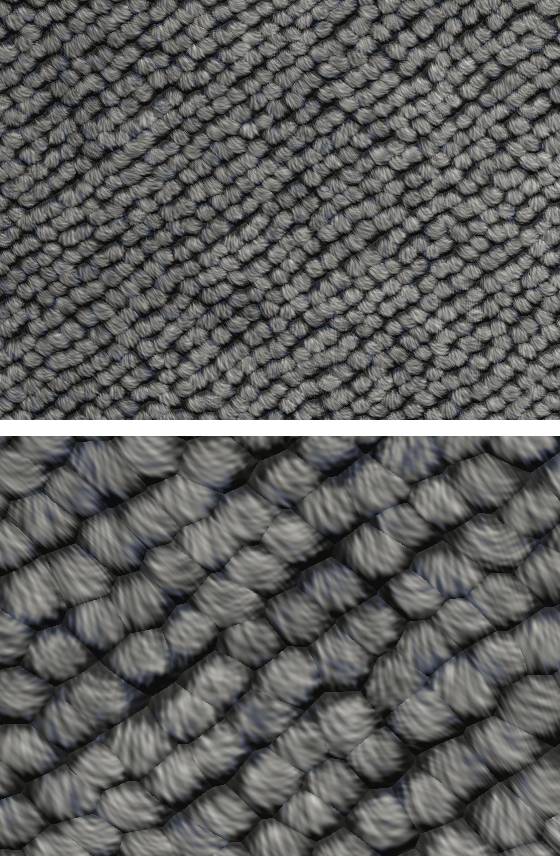
Top, the full canvas; bottom, a detail of the centre.
A WebGL 1 fragment shader for this texture:

```glsl
precision highp float;
uniform vec2 u_resolution;

// Layout, in units of the canvas height
const float ROW_ANGLE = 0.63;
const vec2 CELL = vec2(0.039, 0.045);      // along and across the rows
const vec2 TUFT_RADII = vec2(0.029, 0.0225);
const float JITTER = 0.36;
const float WARP_SCALE = 4.5;
const float WARP_AMOUNT = 0.022;

// Fibres
const float FIBRE_ANGLE = -0.95;
const float FIBRE_FAN = 15.0;
const vec2 FIBRE_FREQ = vec2(38.0, 215.0); // along and across the strand
const float FIBRE_CONTRAST = 0.38;
const float FRAY = 0.32;

// Light and colour
const float GAP_LEVEL = 0.12;
const float DOME_LEVEL = 0.35;
const float TOP_LIGHT = 0.085;
const float SIDE_LIGHT = 0.07;
const float TUFT_VARIATION = 0.09;
const vec3 WARM_GREY = vec3(1.01, 1.005, 0.975);
const vec3 COOL_GREY = vec3(0.92, 0.98, 1.15);

vec2 hash2(vec2 p) {
  vec3 q = fract(vec3(p.xyx) * vec3(0.1031, 0.1030, 0.0973));
  q += dot(q, q.yzx + 33.33);
  return fract((q.xx + q.yz) * q.zy);
}

vec2 gradientAt(vec2 cell) {
  float a = 6.28318 * hash2(cell).x;
  return vec2(cos(a), sin(a));
}

float gradientNoise(vec2 p) {
  vec2 i = floor(p);
  vec2 f = p - i;
  vec2 w = f * f * f * (f * (f * 6.0 - 15.0) + 10.0);
  vec2 e = vec2(1.0, 0.0);
  float low = mix(dot(gradientAt(i), f), dot(gradientAt(i + e), f - e), w.x);
  float high = mix(dot(gradientAt(i + e.yx), f - e.yx),
                   dot(gradientAt(i + e.xx), f - e.xx), w.x);
  return mix(low, high, w.y);
}

// Turns a vector into a frame rotated by the given angle
vec2 toFrame(vec2 p, float angle) {
  float c = cos(angle);
  float s = sin(angle);
  return vec2(c * p.x + s * p.y, c * p.y - s * p.x);
}

// Strands that fan out across a tuft
float fibres(vec2 q, float angle, vec2 seed) {
  vec2 strand = toFrame(q, angle + FIBRE_FAN * q.x);
  return gradientNoise(strand * FIBRE_FREQ + seed);
}

void main() {
  vec2 uv = gl_FragCoord.xy / u_resolution;
  vec2 p = gl_FragCoord.xy / u_resolution.y;
  vec2 warp = vec2(gradientNoise(p * WARP_SCALE + 11.0),
                   gradientNoise(p * WARP_SCALE + 47.0));
  vec2 grid = toFrame(p + WARP_AMOUNT * warp, ROW_ANGLE) / CELL + 100.0;

  // Loose hairs that fray every tuft outline
  float hair = gradientNoise(toFrame(p, FIBRE_ANGLE + 0.8 * warp.x) * FIBRE_FREQ);

  // Find the highest tuft over this point
  float height = -1.0;
  vec2 local = vec2(0.0);
  vec2 tuftId = vec2(0.0);
  for (int j = -1; j <= 1; j++) {
    float row = floor(grid.y) + float(j);
    float shift = hash2(vec2(row, 7.0)).x;
    for (int i = -1; i <= 1; i++) {
      vec2 id = vec2(floor(grid.x - shift) + float(i), row);
      vec2 rnd = hash2(id);
      vec2 centre = id + vec2(shift, 0.0) + 0.5 + JITTER * (rnd - 0.5);
      vec2 q = toFrame((grid - centre) * CELL, -ROW_ANGLE);
      vec2 shape = hash2(id + 31.0);
      vec2 e = toFrame(q, mix(-0.35, 0.6, shape.x)) / TUFT_RADII;
      float h = 1.0 - dot(e, e) / mix(0.8, 1.2, shape.y);
      if (h > height) {
        height = h;
        local = q;
        tuftId = id;
      }
    }
  }

  // Two layers of strands per tuft
  vec2 rnd = hash2(tuftId + 63.0);
  vec2 seed = rnd * 90.0 + 200.0;
  float angle = FIBRE_ANGLE + 1.1 * (rnd.x - 0.5);
  float strands = 0.65 * fibres(local, angle, seed)
                + 0.45 * fibres(local, angle + 0.55, seed + 40.0) + 0.2 * hair;

  // Dome shading, lit from above and a little from the right
  float dome = smoothstep(-0.05, 0.8, height + FRAY * (hair + strands) * (1.0 - height));
  float value = GAP_LEVEL + DOME_LEVEL * dome;
  value += TOP_LIGHT * clamp(local.y / TUFT_RADII.y, -1.0, 1.0);
  value += TUFT_VARIATION * (rnd.y - 0.5) * dome;
  value += FIBRE_CONTRAST * strands * mix(0.35, 1.0, dome);
  value += SIDE_LIGHT * (uv.x - 0.45) * (0.5 + dome) + 0.06 * warp.y;
  value = clamp(value, 0.05, 0.8);

  // Bluish tint in some of the shaded strands
  float tint = gradientNoise(p * 30.0 + 5.0) + 0.5 * hair;
  float cool = smoothstep(0.05, 0.35, tint) * (1.0 - smoothstep(0.3, 0.5, value));
  gl_FragColor = vec4(value * mix(WARM_GREY, COOL_GREY, cool), 1.0);
}
```
